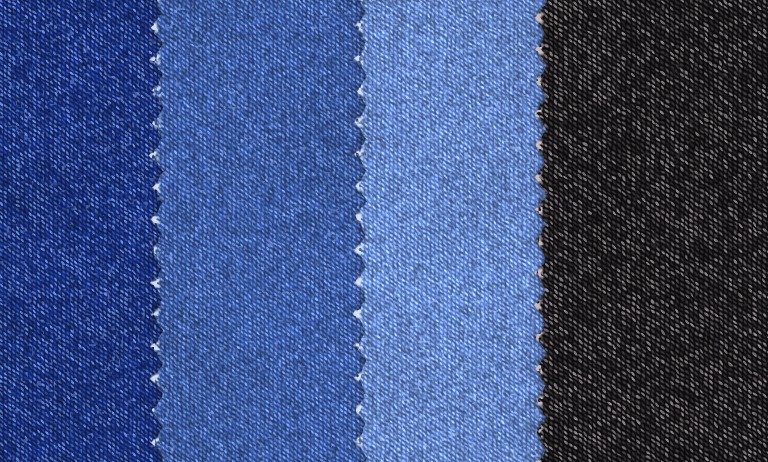
Reproduce this texture procedurally as a WebGL 2 fragment shader.

```glsl
#version 300 es
precision highp float;
// Four overlapping denim swatches with pinked, frayed edges and a twill weave.
uniform vec2 u_resolution;
out vec4 fragColor;

float hash(vec2 cell) {
  uvec2 u = uvec2(ivec2(cell) + 4096);
  uint n = u.x * 1597334677u ^ u.y * 3812015801u;
  n = (n ^ (n >> 15)) * 2246822519u;
  n ^= n >> 13;
  return float(n & 65535u) / 65535.0;
}

float noise(vec2 p) {
  vec2 c = floor(p), f = fract(p);
  f = f * f * (3.0 - 2.0 * f);
  return mix(mix(hash(c), hash(c + vec2(1, 0)), f.x),
             mix(hash(c + vec2(0, 1)), hash(c + vec2(1, 1)), f.x), f.y);
}

// Short stitches strung along ridges that fall to the right.
// Returns the stitch coverage and a random value for its cell.
vec2 twill(vec2 p, vec2 pitch) {
  vec2 q = p / pitch;
  q += 0.4 * vec2(noise(p * 60.0), noise(p * 60.0 + 17.0));
  q.y += q.x * 0.60;
  vec2 cell = floor(q), f = fract(q) - 0.5;
  f.x += f.y * 0.15;
  float stitch = 1.0 - smoothstep(0.10, 0.56, length(f * vec2(0.90, 1.20)));
  return vec2(stitch, hash(cell));
}

vec3 denim(vec2 p, int swatch) {
  vec3 dark, light;
  float fleck = 0.45;
  vec2 pitch = vec2(0.0090, 0.0098);
  if (swatch == 0) {
    dark = vec3(0.05, 0.13, 0.41);
    light = vec3(0.38, 0.49, 0.75);
    fleck = 0.75;
  } else if (swatch == 1) {
    dark = vec3(0.16, 0.28, 0.55);
    light = vec3(0.46, 0.58, 0.84);
  } else if (swatch == 2) {
    dark = vec3(0.30, 0.43, 0.70);
    light = vec3(0.62, 0.74, 0.96);
    fleck = 0.25;
  } else {
    dark = vec3(0.050, 0.042, 0.050);
    light = vec3(0.47, 0.45, 0.46);
    fleck = 0.8;
    pitch = vec2(0.0105, 0.0108);
  }
  vec2 t = twill(p + float(swatch) * 0.37, pitch);
  float strength = mix(1.0, 1.7 * t.y * t.y + 0.15, fleck);
  vec3 col = mix(dark, light, clamp(t.x * strength, 0.0, 1.0));

  // Yarn grain, faint lengthwise streaks and broad wear
  float grain = noise(p * vec2(230, 210) + p.yx * vec2(40, 60)) - 0.5;
  float streak = noise(p * vec2(55, 2.5)) - 0.5;
  float wear = noise(p * 7.0 + 9.0) - 0.5;
  col *= 1.0 + 0.54 * grain + 0.07 * streak + 0.08 * wear;

  // Sparse pale fibres
  float fibre = smoothstep(0.78, 0.96, noise(p * vec2(170, 150) + 31.0));
  return mix(col, light * 1.12, fibre * (swatch == 3 ? 0.15 : 0.5));
}

void main() {
  vec2 p = gl_FragCoord.xy / u_resolution.y;
  p.x *= 1.6623 * u_resolution.y / u_resolution.x;
  float aa = 1.0 / u_resolution.y;
  vec3 edgeX = vec3(0.331, 0.772, 1.161);
  vec3 tipY = vec3(0.4565, 0.459, 0.478);
  vec3 col = denim(p, 0);

  // Each swatch lies over the one to its left
  for (int i = 0; i < 3; i++) {
    float k = (p.y - tipY[i]) / 0.0691;
    float tooth = abs(fract(k + 0.5) - 0.5) * 2.0;
    float tip = 1.0 - smoothstep(0.08, 0.45, tooth);
    float id = floor(k + 0.5);
    float side = float(i) * 71.0;
    float ragged = (noise(p * 95.0 + side) - 0.5) * 0.007
                 + (hash(vec2(id, side)) - 0.5) * 0.004;
    float d = p.x - edgeX[i] - 0.020 * pow(tooth, 0.85) - ragged;

    // Narrow contact shadow with a softer spread around it
    float shade = 0.34 * smoothstep(-0.010, 0.0, d)
                + 0.08 * smoothstep(-0.035, 0.0, d);
    col *= 1.0 - shade;
    col = mix(col, denim(p, i + 1), smoothstep(-aa, aa, d));

    // Bleached threads gathered at the tooth tips
    float thread = noise(p * vec2(190, 150) + side);
    float rim = 1.0 - smoothstep(0.002, 0.010, abs(d - 0.002));
    float fray = rim * (0.06 + 1.1 * tip) * smoothstep(0.25, 0.60, thread);
    vec3 lint = i == 2 ? vec3(0.86, 0.79, 0.79) : vec3(0.88, 0.92, 0.98);
    col = mix(col, lint, clamp(fray, 0.0, 0.9));
  }
  fragColor = vec4(clamp(col, 0.0, 1.0), 1.0);
}
```
